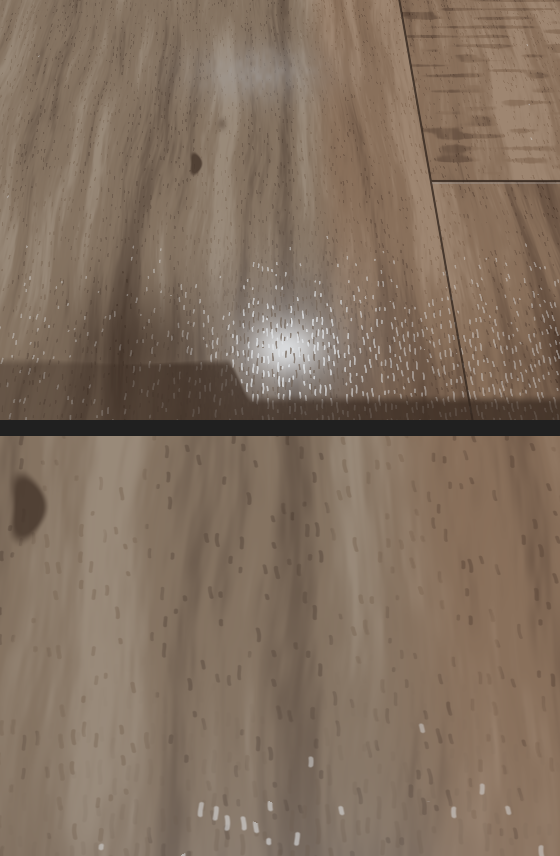
Top: the whole. Bottom: its middle third, enlarged.
Give the GLSL for this texture, as a WebGL 1 fragment shader.

```glsl
precision highp float;
// Worn wood-look floor seen at an angle: streaked planks with pores and a knot,
// lit by two soft lamp reflections that pick out short embossed dashes.
// Stretched noise makes the grain; jittered cells make the pores and glints.
uniform vec2 u_resolution;

const vec3 DEEP   = vec3(0.25, 0.19, 0.15);
const vec3 DARK   = vec3(0.41, 0.345, 0.29);
const vec3 MID    = vec3(0.52, 0.45, 0.38);
const vec3 LIGHT  = vec3(0.60, 0.54, 0.475);
const vec3 SILVER = vec3(0.64, 0.63, 0.63);
const vec3 SHINE  = vec3(0.87, 0.88, 0.89);
const vec3 RED_TINT = vec3(1.03, 0.97, 0.93);

const float VANISH_X = 0.62;      // column where the grain runs upright
const float CONVERGE = 0.345;     // narrowing of the floor with distance
const float SEAM_U = 0.505;       // long plank edge, in floor units
const float JOINT_Y = 0.569;      // short plank edge, in canvas units
const vec2 LAMP = vec2(0.68, 0.17);
const vec2 FAR_LAMP = vec2(0.61, 0.826);
const vec2 KNOT = vec2(0.464, 0.61);
const vec2 GLINT_CELLS = vec2(78.0, 27.0);
const vec2 PORE_CELLS = vec2(88.0, 30.0);

float hash(vec2 p) {
  return fract(sin(dot(p, vec2(127.1, 311.7))) * 43758.5);
}

float noise(vec2 p) {
  vec2 i = floor(p), f = fract(p);
  f = f * f * (3.0 - 2.0 * f);
  vec2 e = vec2(0.0, 1.0);
  return mix(mix(hash(i), hash(i + e.yx), f.x),
             mix(hash(i + e.xy), hash(i + e.yy), f.x), f.y);
}

// Soft elliptical spot, 1 at its centre
float spot(vec2 p, vec2 centre, vec2 size) {
  vec2 d = (p - centre) / size;
  return exp(-dot(d, d));
}

// Scattered rounded dashes, one per jittered cell
float dashes(vec2 q, vec2 cells, float chance, float seed) {
  vec2 g = q * cells;
  g.y += 9.0 * hash(vec2(floor(g.x), seed));
  vec2 id = floor(g) + seed;
  vec2 f = fract(g) - 0.5;
  f.x += 0.4 * (hash(id + 3.7) - 0.5) + 0.05 * sin(f.y * 9.0 + id.x);
  float halfLength = mix(0.05, 0.38, hash(id + 8.1)) * mix(0.3, 1.0, chance);
  float d = length(vec2(f.x, max(abs(f.y) - halfLength, 0.0) * cells.x / cells.y));
  return (1.0 - smoothstep(0.08, 0.26, d)) * step(hash(id), chance);
}

// Grain brightness, long along the plank
float grain(vec2 q) {
  q.x += 0.012 * sin(q.y * 5.0 + q.x * 4.0) + 0.005 * sin(q.y * 13.0 + q.x * 21.0);
  float broad = noise(q * vec2(9.0, 1.1));
  float streak = noise(q * vec2(27.0, 2.4) + 17.0);
  float fine = noise(q * vec2(85.0, 6.0) + 41.0);
  float fibre = noise(q * vec2(210.0, 24.0) + 73.0);
  return 0.52 + 0.5 * (broad - 0.5) + 0.42 * (streak - 0.5)
       + 0.2 * (fine - 0.5) + 0.12 * (fibre - 0.5);
}

void main() {
  vec2 p = gl_FragCoord.xy / u_resolution.y;
  float scale = 1.0 - CONVERGE * p.y;
  vec2 q = vec2(p.x - VANISH_X, p.y) / scale;

  // Planks
  float right = step(SEAM_U, q.x);
  float upper = step(JOINT_Y, p.y);
  vec2 plank = q + right * vec2(3.3, 5.0 + 4.0 * upper);

  // Wood tone: grain, two dark bands, cross ripples on the far right plank
  float tone = grain(plank);
  float meander = 0.015 * sin(q.y * 4.0);
  tone -= 0.32 * exp(-pow((q.x - 0.08 + meander) / 0.028, 2.0));
  tone -= 0.28 * exp(-pow((q.x + 0.34 + meander) / 0.035, 2.0));
  tone -= 0.3 * right * upper * smoothstep(0.6, 0.85, noise(plank * vec2(9.0, 42.0)));
  tone -= 0.25 * right * (1.0 - upper) * smoothstep(0.62, 0.78, q.x);
  tone -= 0.3 * (1.0 - smoothstep(0.08, 0.45, p.y));
  tone -= 0.2 * dashes(q + vec2(0.06 * q.y, 0.0), PORE_CELLS, 0.4, 5.0);

  vec3 color = mix(DARK, MID, smoothstep(0.1, 0.45, tone));
  color = mix(color, LIGHT, smoothstep(0.45, 0.8, tone));
  color = mix(color, DEEP, 0.7 * (1.0 - smoothstep(-0.25, 0.12, tone)));
  color *= mix(vec3(1.0), RED_TINT, smoothstep(0.12, 0.25, q.x));

  // Knots
  vec2 bend = vec2(0.004 * sin(p.y * 90.0), 0.0);
  color = mix(color, DEEP, 0.75 * smoothstep(0.25, 0.6, spot(p + bend, KNOT, vec2(0.014, 0.028))));
  color = mix(color, DARK, 0.7 * spot(p, KNOT + vec2(0.065, 0.095), vec2(0.01, 0.014)));

  // Shadow along the near edge, deeper on the left
  float edge = mix(0.14, 0.05, smoothstep(0.54, 0.6, p.x));
  float shade = 1.0 - smoothstep(edge - 0.014, edge + 0.014, p.y);
  shade *= mix(0.45, 0.85, smoothstep(0.1, 0.45, p.x));
  shade = max(shade, 0.6 * spot(p, vec2(0.34, 0.17), vec2(0.16, 0.13)));
  color = mix(color, DEEP, shade);

  // Lamp reflections, broken up by the embossing
  float lit = 1.0 - 0.85 * shade;
  float halo = spot(p, LAMP, vec2(0.2, 0.19)) * lit;
  float core = spot(p, LAMP, vec2(0.085, 0.065)) * lit;
  float farGlow = spot(p, FAR_LAMP, vec2(0.15, 0.065));
  float groove = dashes(q, GLINT_CELLS * vec2(1.1, 0.9), 0.75, 23.0);
  color = mix(color, SILVER, 0.55 * halo + 0.5 * farGlow * (0.75 + 0.5 * noise(q * vec2(90.0, 30.0))));
  color = mix(color, SHINE, 0.95 * core);
  color = mix(color, DARK, 0.65 * groove * halo);

  // Bright dashes, thinning out with distance
  float near = 1.0 - smoothstep(0.12, 0.47, p.y + 0.08 * (noise(q * 9.0) - 0.5));
  float chance = near * mix(0.3, 0.8, smoothstep(0.25, 0.7, p.x));
  float glint = dashes(q, GLINT_CELLS, chance, 11.0);
  color = mix(color, SHINE, glint * lit * (0.4 + 0.5 * halo));

  // Plank edges: dark gap with a thin pale lip
  float seam = abs(q.x - SEAM_U) * scale;
  float joint = abs(p.y - JOINT_Y) + 1.0 - right;
  float gap = 1.0 - smoothstep(0.001, 0.004, min(seam, joint));
  float lip = right * (1.0 - smoothstep(0.001, 0.003, abs(p.y - JOINT_Y + 0.005)));
  color = mix(color, SILVER, 0.35 * lip);
  color = mix(color, DEEP * 0.8, 0.8 * gap);

  gl_FragColor = vec4(color, 1.0);
}
```
